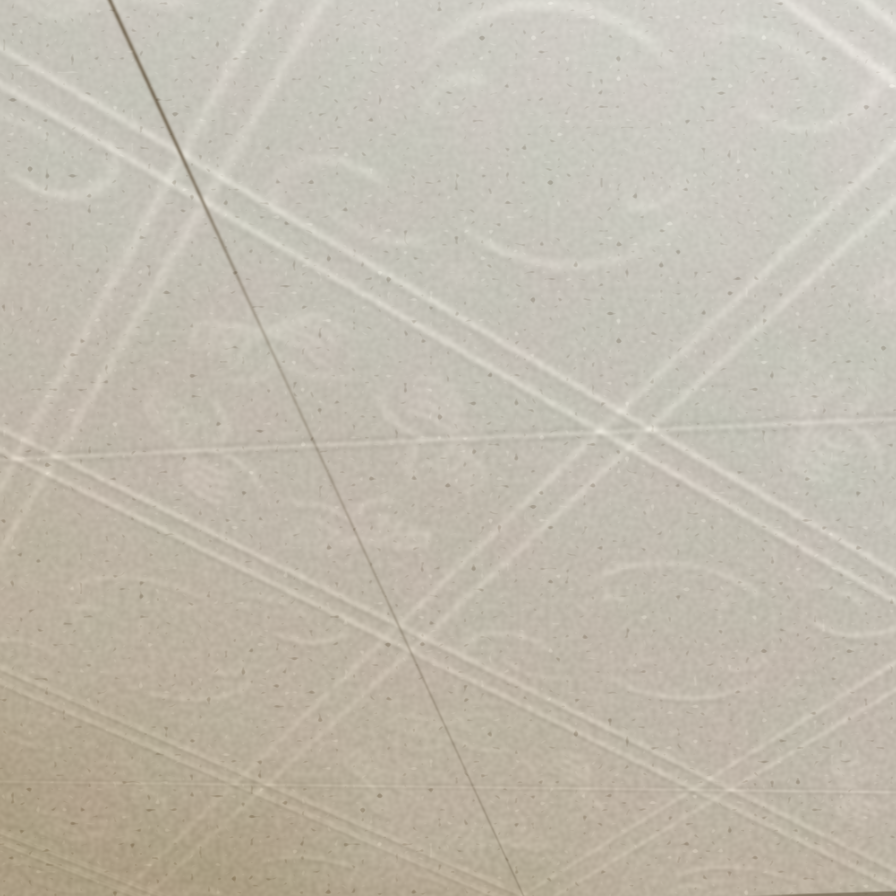
A three.js fragment shader for this pattern:

```glsl
// Embossed ceiling tiles seen at a slant: double-railed diamonds, scrolls and palmettes.
// A projective map turns the canvas into tile units; a height formula is lit by its
// slope, over a warm-to-cool light gradient with worn relief, seams and grain.

varying vec2 vUv;

// Projective frame: one tile across, one tile up, and the tile corner.
const vec3 TILE_ACROSS = vec3(0.621, -0.020, -0.099);
const vec3 TILE_UP = vec3(-0.340, 0.344, -0.310);
const vec3 TILE_CORNER = vec3(0.352, 0.503, 1.0);

const float RAIL_GAP = 0.038;
const float RAIL_WIDTH = 0.011;
const float STROKE_WIDTH = 0.010;
const float SEAM_WIDTH = 0.0032;
const vec2 LIGHT_STEP = vec2(0.0014, 0.0026);
const float HIGHLIGHT = 0.060;
const float SLOPE_SHADE = 0.045;
const float GRAIN = 0.045;

const vec3 TAN = vec3(0.67, 0.615, 0.515);
const vec3 SAND = vec3(0.73, 0.69, 0.62);
const vec3 STONE = vec3(0.75, 0.72, 0.67);
const vec3 PLASTER = vec3(0.77, 0.76, 0.72);
const vec3 PALE = vec3(0.82, 0.813, 0.785);
const vec3 SEAM_COLOR = vec3(0.43, 0.38, 0.30);

vec2 hashGradient(vec2 cell) {
  vec3 h = fract(cell.xyx * vec3(0.1031, 0.1030, 0.0973));
  h += dot(h, h.yzx + 33.33);
  float a = 6.2832 * fract((h.x + h.y) * h.z);
  return vec2(cos(a), sin(a));
}

float gradientNoise(vec2 p) {
  vec2 i = floor(p), f = fract(p);
  vec2 w = f * f * f * (f * (f * 6.0 - 15.0) + 10.0);
  vec2 e = vec2(0.0, 1.0);
  float low = mix(dot(hashGradient(i), f), dot(hashGradient(i + e.yx), f - e.yx), w.x);
  float high = mix(dot(hashGradient(i + e), f - e), dot(hashGradient(i + 1.0), f - 1.0), w.x);
  return mix(low, high, w.y);
}

vec2 toTile(vec2 p) {
  vec3 q = vec3(p, 1.0);
  return vec2(dot(cross(TILE_UP, TILE_CORNER), q), dot(cross(TILE_CORNER, TILE_ACROSS), q))
    / dot(cross(TILE_ACROSS, TILE_UP), q);
}

float ridge(float d, float width) {
  return exp(-d * d / (width * width));
}

// Double ridge on every line where s is a whole number plus one half.
float rail(float s) {
  return ridge(abs(fract(s) - 0.5) - RAIL_GAP, RAIL_WIDTH);
}

// Tapered arc around a centre; angles in radians.
float arc(vec2 p, vec2 center, float radius, float middle, float span) {
  p -= center;
  float r = length(p);
  float turn = acos(clamp(dot(p / max(r, 0.0001), vec2(cos(middle), sin(middle))), -1.0, 1.0));
  return ridge(r - radius, STROKE_WIDTH) * (1.0 - smoothstep(0.55 * span, span, turn));
}

// Scrollwork in the middle of a tile, alike under a half turn.
float scrolls(vec2 q) {
  vec2 p = q.x < 0.0 ? -q : q;
  float h = arc(q, vec2(0.0), 0.19, -1.57, 1.1) + arc(q, vec2(0.0), 0.19, 1.45, 1.1);
  h += arc(p, vec2(0.32, 0.08), 0.09, -1.4, 1.5);
  h += 0.7 * arc(p, vec2(0.23, 0.02), 0.11, 1.1, 0.9);
  h += 0.7 * arc(p, vec2(0.10, -0.05), 0.055, -1.2, 1.2);
  for (int i = 0; i < 4; i++) {
    float a = 0.75 + 1.57 * float(i);
    h += 0.35 * ridge(length(q - 0.135 * vec2(cos(a), sin(a))), 0.022);
    h += 0.35 * ridge(length(q - 0.26 * vec2(sin(a), cos(a))), 0.025);
  }
  return h;
}

// Ribbed leaf pair in each quarter around a tile corner.
float palmette(vec2 q) {
  q = abs(q);
  vec2 p = vec2(abs(q.x - q.y), q.x + q.y) * 0.7071;
  float h = 0.7 * arc(p, vec2(0.10, 0.21), 0.085, -1.4, 1.5);
  for (int i = 0; i < 4; i++) {
    float k = float(i);
    h += 0.75 * arc(p, vec2(0.115 - 0.008 * k, 0.10 + 0.030 * k), 0.075 - 0.006 * k, 1.35, 1.0);
  }
  return h;
}

float relief(vec2 p) {
  vec2 t = toTile(p);
  float rails = rail(t.x + t.y) + 0.9 * rail(t.x - t.y);
  float wear = clamp(0.72 + 0.9 * gradientNoise(t * 5.0 + 7.0), 0.25, 1.0);
  float ornament = scrolls(fract(t) - 0.5) + palmette(fract(t + 0.5) - 0.5);
  return rails * mix(0.8, 1.0, wear) + 0.8 * ornament * wear;
}

vec3 lightRamp(float g) {
  vec3 c = mix(TAN, SAND, smoothstep(0.05, 0.25, g));
  c = mix(c, STONE, smoothstep(0.22, 0.42, g));
  c = mix(c, PLASTER, smoothstep(0.40, 0.64, g));
  return mix(c, PALE, smoothstep(0.62, 0.98, g));
}

void main() {
  vec2 p = vUv;
  float blotch = gradientNoise(p * 6.0);
  vec3 color = lightRamp(dot(p, vec2(0.3, 0.7)) + 0.05 * blotch);
  color += 0.012 * gradientNoise(p * 14.0 + 3.0) * vec3(1.0, -0.6, 0.3);

  // Relief, fading toward the dim far corner.
  float fade = mix(0.5, 1.0, smoothstep(0.0, 0.65, p.y + 0.25 * p.x));
  float slope = relief(p - LIGHT_STEP) - relief(p + LIGHT_STEP);
  color += fade * (HIGHLIGHT * relief(p) + SLOPE_SHADE * slope);

  // Seams: a dark gap one way, a faint pale joint the other.
  vec2 t = toTile(p);
  vec2 seam = abs(fract(t + 0.5) - 0.5);
  float gap = ridge(seam.x, SEAM_WIDTH) * mix(0.28, 0.8, smoothstep(0.6, 0.9, p.y));
  color = mix(color, SEAM_COLOR, gap * smoothstep(-0.7, -0.3, t.x));
  color += fade * (0.035 * ridge(seam.y, 0.005) - 0.025 * ridge(seam.y - 0.010, 0.006));

  // Fine grain with scattered dark and pale flecks.
  float grain = gradientNoise(p * 150.0) + 0.6 * gradientNoise(p * 85.0 + 19.0);
  float fleck = gradientNoise(p * vec2(105.0, 130.0) + 41.0);
  color += GRAIN * mix(1.0, 0.6, p.y) * grain;
  color -= vec3(0.11, 0.12, 0.13) * smoothstep(0.36, 0.62, fleck);
  color += 0.06 * smoothstep(0.38, 0.62, -fleck);

  // Shadowed edge at the lower right.
  float edge = 1.0 - smoothstep(0.0, 0.003, p.y - 0.03 * (p.x - 0.87));
  color = mix(color, SEAM_COLOR, 0.7 * edge * smoothstep(0.82, 0.9, p.x));

  gl_FragColor = vec4(color, 1.0);
}
```
